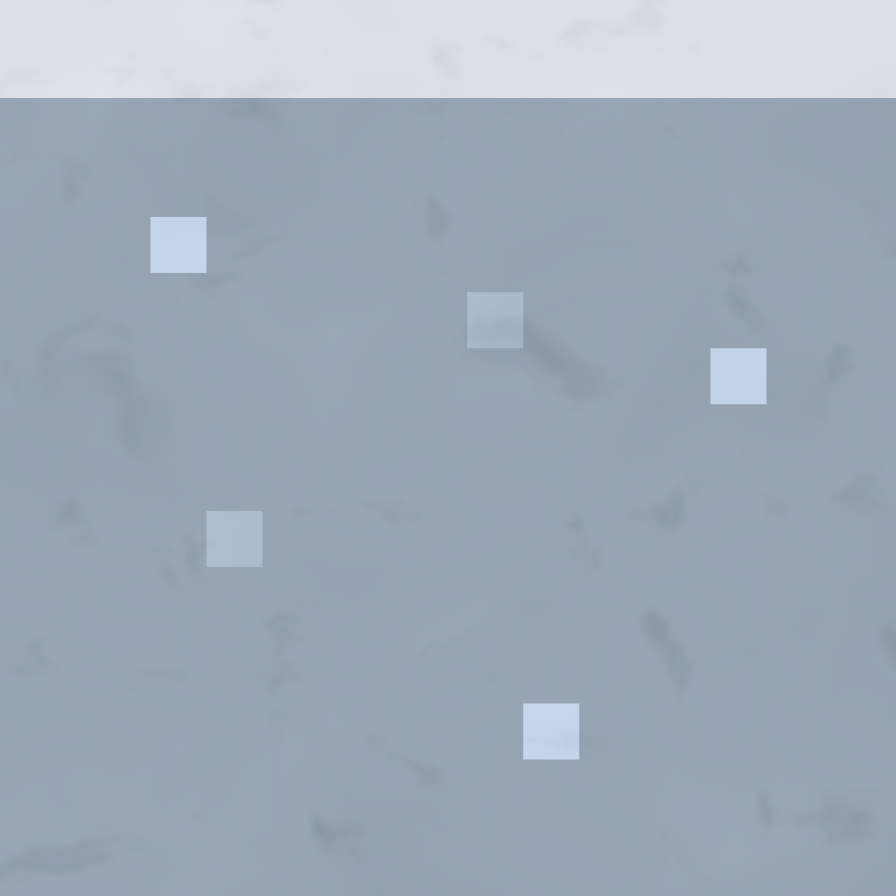
This background is drawn by a WebGL 2 fragment shader. Its source:

```glsl
#version 300 es
precision highp float;

uniform vec2 u_resolution;
out vec4 fragColor;

const vec3 WALL_COLOR = vec3(0.594, 0.642, 0.706);
const vec3 BAND_COLOR = vec3(0.864, 0.876, 0.910);
const vec3 TILE_COLOR = vec3(0.780, 0.835, 0.918);
const float BAND_EDGE = 0.8906;
const float TILE_HALF = 0.03125;

// Tile centre in xy, opacity in z
const vec3 TILES[5] = vec3[5](
    vec3(0.1992, 0.7266, 1.0),
    vec3(0.5527, 0.6426, 0.46),
    vec3(0.8242, 0.5801, 1.0),
    vec3(0.2617, 0.3984, 0.48),
    vec3(0.6152, 0.1836, 1.0)
);

// Pseudo-random unit gradient for a lattice point
vec2 gradientAt(vec2 cell) {
    vec3 p = fract(cell.xyx * vec3(0.1031, 0.1030, 0.0973));
    p += dot(p, p.yzx + 33.33);
    float angle = 6.28319 * fract((p.x + p.y) * p.z);
    return vec2(cos(angle), sin(angle));
}

float gradientNoise(vec2 p) {
    vec2 cell = floor(p);
    vec2 f = p - cell;
    vec2 blend = f * f * f * (f * (f * 6.0 - 15.0) + 10.0);
    vec2 e = vec2(1.0, 0.0);
    float a = dot(gradientAt(cell), f);
    float b = dot(gradientAt(cell + e.xy), f - e.xy);
    float c = dot(gradientAt(cell + e.yx), f - e.yx);
    float d = dot(gradientAt(cell + e.xx), f - e.xx);
    return mix(mix(a, b, blend.x), mix(c, d, blend.x), blend.y);
}

float fbm(vec2 p, int octaves) {
    float sum = 0.0;
    float amplitude = 0.5;
    for (int i = 0; i < octaves; i++) {
        sum += amplitude * gradientNoise(p);
        p = mat2(1.6, 1.2, -1.2, 1.6) * p + 7.3;
        amplitude *= 0.5;
    }
    return sum;
}

// Soft plaster mottling with a few darker smudges
float mottling(vec2 uv) {
    vec2 warp = vec2(fbm(uv * 3.0 + 4.7, 3), fbm(uv * 3.0 + 19.1, 3));
    float cloud = fbm(uv * vec2(3.5, 4.5) + warp, 5);
    float smudge = fbm(uv * vec2(9.0, 11.0) + 31.0 + warp * 2.0, 4);
    return 0.035 * cloud - 0.055 * smoothstep(0.1, 0.5, smudge);
}

float boxDistance(vec2 p, float halfSize) {
    vec2 d = abs(p) - halfSize;
    return length(max(d, 0.0)) + min(max(d.x, d.y), 0.0);
}

float coverage(float dist, float pixel) {
    return clamp(0.5 - dist / pixel, 0.0, 1.0);
}

void main() {
    vec2 uv = gl_FragCoord.xy / u_resolution;
    float pixel = 1.0 / min(u_resolution.x, u_resolution.y);

    // Wall with a pale band along the top
    vec3 color = mix(WALL_COLOR, BAND_COLOR, coverage(BAND_EDGE - uv.y, pixel));

    // Scattered square tiles
    for (int i = 0; i < TILES.length(); i++) {
        float dist = boxDistance(uv - TILES[i].xy, TILE_HALF);
        color = mix(color, TILE_COLOR, TILES[i].z * coverage(dist, pixel));
    }

    // Surface texture over everything
    color += mottling(uv);
    fragColor = vec4(color, 1.0);
}
```
